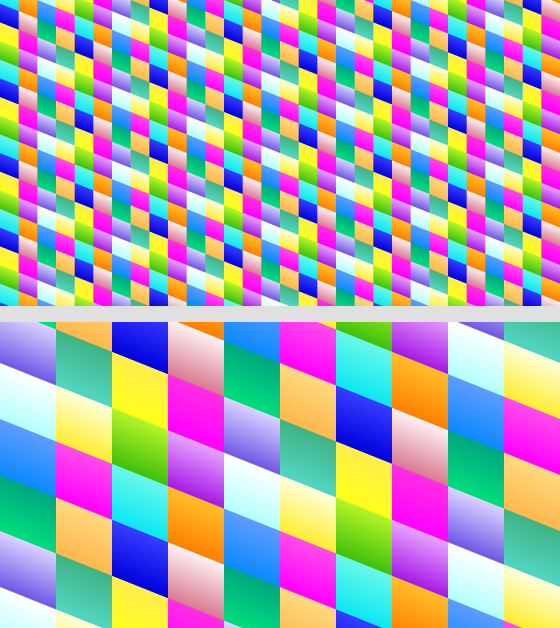
Top, the full canvas; bottom, a detail of the centre.
A WebGL 1 fragment shader for this pattern:

```glsl
precision highp float;

uniform vec2 u_resolution;

#define COLUMNS 30.0
#define SLANT 0.4
#define TILE 4.0
#define SAMPLES 3

// Selects one of four colours by index 0..3.
vec3 pick(float i, vec3 a, vec3 b, vec3 c, vec3 d) {
  return i < 1.5 ? (i < 0.5 ? a : b) : (i < 2.5 ? c : d);
}

// Colour at the upper edge of each cell in the 4 x 4 tile.
vec3 upperColor(vec2 cell) {
  vec3 r0 = pick(cell.x, vec3(1.0, 0.93, 0.30), vec3(1.0, 0.18, 0.88),
                         vec3(0.86, 0.83, 1.0), vec3(0.25, 0.70, 0.52));
  vec3 r1 = pick(cell.x, vec3(0.71, 0.96, 0.16), vec3(0.91, 0.64, 1.0),
                         vec3(1.0), vec3(1.0, 1.0, 0.87));
  vec3 r2 = pick(cell.x, vec3(0.42, 0.97, 0.92), vec3(1.0, 0.75, 0.16),
                         vec3(0.37, 0.61, 1.0), vec3(1.0, 0.30, 0.92));
  vec3 r3 = pick(cell.x, vec3(0.22, 0.24, 1.0), vec3(1.0, 0.95, 0.95),
                         vec3(0.0, 0.65, 0.50), vec3(1.0, 0.85, 0.50));
  return pick(cell.y, r0, r1, r2, r3);
}

// Colour at the lower edge of each cell.
vec3 lowerColor(vec2 cell) {
  vec3 r0 = pick(cell.x, vec3(1.0, 1.0, 0.10), vec3(1.0, 0.0, 1.0),
                         vec3(0.44, 0.34, 0.90), vec3(0.32, 0.84, 0.76));
  vec3 r1 = pick(cell.x, vec3(0.25, 0.75, 0.04), vec3(0.65, 0.10, 0.90),
                         vec3(0.70, 1.0, 1.0), vec3(1.0, 0.93, 0.18));
  vec3 r2 = pick(cell.x, vec3(0.04, 0.91, 0.95), vec3(1.0, 0.50, 0.0),
                         vec3(0.04, 0.54, 1.0), vec3(1.0, 0.0, 1.0));
  vec3 r3 = pick(cell.x, vec3(0.0, 0.0, 0.87), vec3(0.85, 0.48, 0.57),
                         vec3(0.0, 0.87, 0.49), vec3(1.0, 0.72, 0.30));
  return pick(cell.y, r0, r1, r2, r3);
}

// Sheared grid of parallelograms, each with its own vertical gradient.
vec3 slantedTiles(vec2 p) {
  p.y += SLANT * p.x;
  vec2 id = floor(p);
  vec2 cell = mod(vec2(id.x + 0.5 * COLUMNS, -id.y), TILE);
  return mix(lowerColor(cell), upperColor(cell), fract(p.y));
}

void main() {
  // Average a small grid of samples to smooth the edges.
  vec3 color = vec3(0.0);
  float n = float(SAMPLES);
  for (int j = 0; j < SAMPLES; j++) {
    for (int i = 0; i < SAMPLES; i++) {
      vec2 jitter = (vec2(float(i), float(j)) + 0.5) / n - 0.5;
      vec2 centered = gl_FragCoord.xy + jitter - 0.5 * u_resolution;
      color += slantedTiles(centered * COLUMNS / u_resolution.x);
    }
  }
  gl_FragColor = vec4(color / (n * n), 1.0);
}
```
